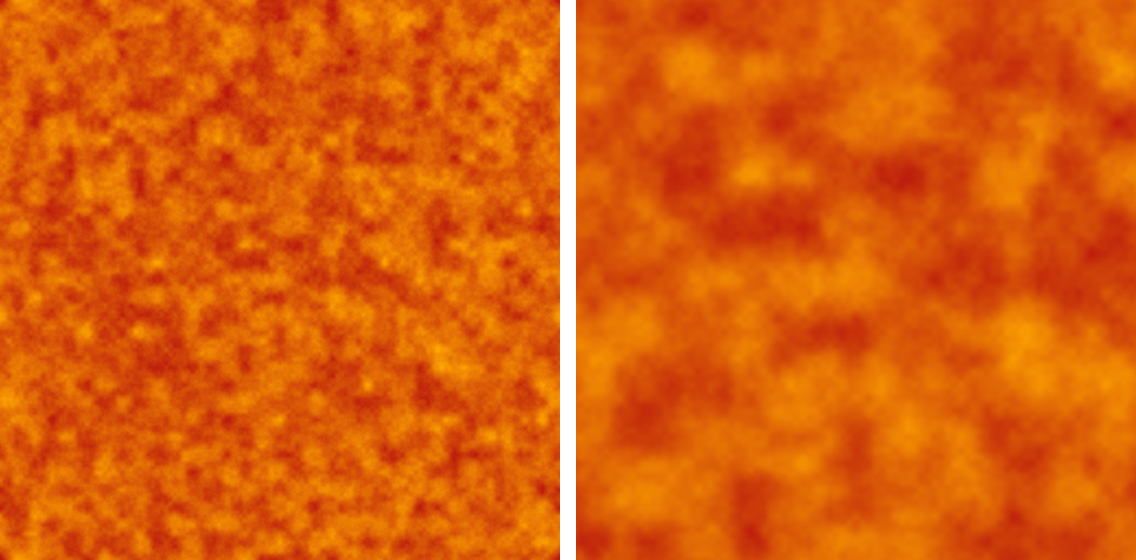
Left, the full canvas; right, a detail of the centre.
This texture is drawn by a WebGL 2 fragment shader. Its source:

```glsl
#version 300 es
precision highp float;

#define BASE_CELLS 32
#define OCTAVES 4
#define GAIN 0.5
#define CONTRAST 1.2
#define MID_TONE 0.475
#define EMBER_RED vec3(0.732, 0.100, 0.048)
#define FLAME_GOLD vec3(0.998, 0.650, 0.002)

uniform vec2 u_resolution;
out vec4 fragColor;

// Integer hash of a lattice point, from 0 to 1
float hash(ivec2 cell, int seed) {
    uint h = uint(cell.x) * 1597334677u ^ uint(cell.y) * 3812015801u ^ uint(seed) * 2654435769u;
    h = (h ^ (h >> 16)) * 2146121005u;
    h = (h ^ (h >> 15)) * 2221713035u;
    h ^= h >> 16;
    return float(h >> 8) / 16777216.0;
}

// Smooth value noise on a lattice that wraps after a whole number of cells
float wrappedNoise(vec2 uv, int cells, int seed) {
    vec2 p = uv * float(cells);
    ivec2 low = ivec2(floor(p)) % cells;
    ivec2 high = (low + 1) % cells;
    vec2 f = fract(p);
    vec2 blend = f * f * (3.0 - 2.0 * f);
    float bottom = mix(hash(low, seed), hash(ivec2(high.x, low.y), seed), blend.x);
    float top = mix(hash(ivec2(low.x, high.y), seed), hash(high, seed), blend.x);
    return mix(bottom, top, blend.y);
}

// Octaves of doubling frequency, normalized to 0..1
float cloud(vec2 uv) {
    float sum = 0.0;
    float total = 0.0;
    float weight = 1.0;
    int cells = BASE_CELLS;
    for (int i = 0; i < OCTAVES; i++) {
        sum += weight * wrappedNoise(uv, cells, i + 1);
        total += weight;
        weight *= GAIN;
        cells *= 2;
    }
    return sum / total;
}

void main() {
    vec2 uv = gl_FragCoord.xy / u_resolution;
    float heat = MID_TONE + (cloud(uv) - 0.5) * CONTRAST;
    fragColor = vec4(mix(EMBER_RED, FLAME_GOLD, clamp(heat, 0.0, 1.0)), 1.0);
}
```
